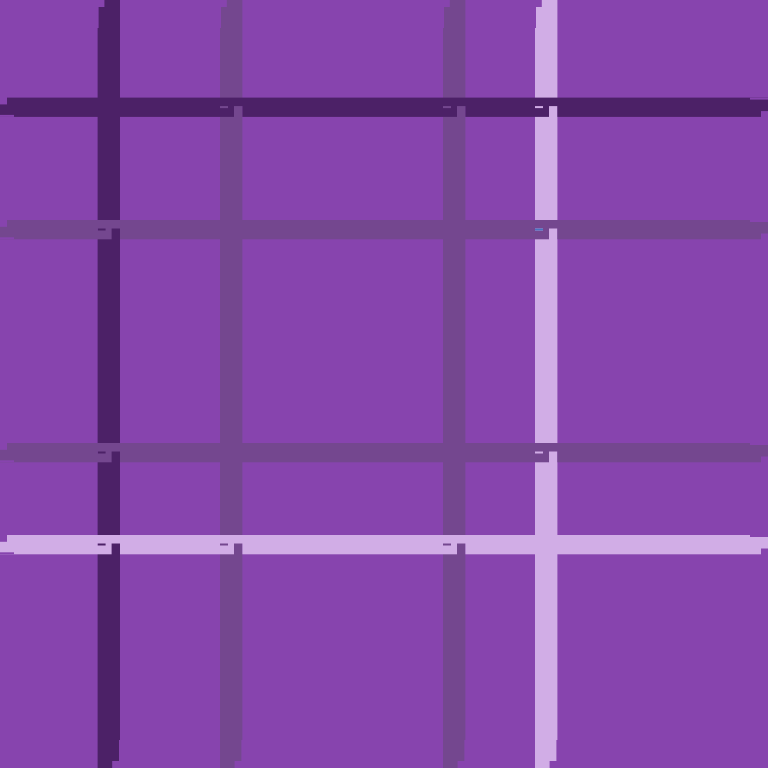
This pattern is drawn by a WebGL 2 fragment shader. Its source:

```glsl
#version 300 es
precision highp float;
// Woven plaid: four vertical bands under four horizontal bands on violet.
// Each band is a box with stepped ends; where bands of different colour cross,
// a small hooked cut in the upper band reveals the lower one.
uniform vec2 u_resolution;
out vec4 outColor;

const float THREADS = 768.0;   // canvas side in threads
const float WARP_WIDTH = 22.4; // vertical bands
const float WEFT_WIDTH = 19.3; // horizontal bands
const vec3 VIOLET = vec3(0.529, 0.268, 0.682);
const vec3 MAUVE = vec3(0.455, 0.280, 0.561);
const vec3 PLUM = vec3(0.298, 0.129, 0.404);
const vec3 LILAC = vec3(0.820, 0.680, 0.902);
const vec3 BLUE = vec3(0.29, 0.45, 0.75);

// Start of each band, the same along both axes
float bandStart(int i) {
  return vec4(97.6, 220.0, 443.0, 535.0)[i];
}

vec3 bandColor(int i) {
  return i == 0 ? PLUM : i == 3 ? LILAC : MAUVE;
}

// Antialiased coverage of an axis-aligned box
float box(vec2 p, vec2 lo, vec2 hi, vec2 px) {
  vec2 c = clamp((p - lo) / px + 0.5, 0.0, 1.0)
         * clamp((hi - p) / px + 0.5, 0.0, 1.0);
  return c.x * c.y;
}

// Band with stepped ends: q.x runs along it, q.y across it
float band(vec2 q, float width, float taper, vec2 px) {
  float m = box(q, vec2(-9.0, 0.0), vec2(THREADS + 9.0, width), px);
  m *= 1.0 - box(q, vec2(-9.0, -9.0), vec2(7.0, 6.8), px);
  m *= 1.0 - box(q, vec2(761.0, width - 5.8 - taper), vec2(777.0, 40.0), px);
  return m;
}

// Slight narrowing near the ends of a band
float endTrim(vec2 q, vec2 reach, float width, vec2 px, bool startsLow) {
  float low = startsLow ? 0.0 : width - 1.0;
  float high = startsLow ? width - 1.0 : 0.0;
  float a = box(q, vec2(-9.0, low - 1.0), vec2(reach.x, low + 1.0), px);
  float b = box(q, vec2(reach.y, high), vec2(777.0, high + 2.0), px);
  return (1.0 - a) * (1.0 - b);
}

// Short dash on the left of a crossing
float dash(vec2 q, vec2 px) {
  return box(q, vec2(0.0, 8.5), vec2(8.0, 10.5), px);
}

// Dash plus open corner on the right of a crossing
float crossingCut(vec2 q, vec2 px) {
  float corner = box(q, vec2(14.0, 8.5), vec2(WARP_WIDTH, 30.0), px);
  return max(dash(q, px), corner);
}

void main() {
  vec2 uv = gl_FragCoord.xy / u_resolution;
  vec2 p = vec2(uv.x, 1.0 - uv.y) * THREADS;
  vec2 px = THREADS / u_resolution;
  vec3 color = VIOLET;

  // Vertical bands
  for (int i = 0; i < 4; i++) {
    vec2 q = vec2(p.y, p.x - bandStart(i));
    float m = band(q, WARP_WIDTH, 2.0, px.yx);
    m *= endTrim(q, vec2(28.0, 740.0), WARP_WIDTH, px.yx, true);
    color = mix(color, bandColor(i), m);
  }

  // Horizontal bands, cut open over unlike colours
  for (int j = 0; j < 4; j++) {
    vec2 q = vec2(p.x, p.y - bandStart(j));
    float m = band(q, WEFT_WIDTH, 0.0, px);
    m *= endTrim(q, vec2(14.0, 750.0), WEFT_WIDTH, px, false);
    for (int i = 0; i < 4; i++) {
      if (bandColor(i) == bandColor(j)) continue;
      vec2 local = vec2(q.x - bandStart(i), q.y);
      m *= 1.0 - crossingCut(local, px);
    }
    color = mix(color, bandColor(j), m);
  }

  // Single blue stitch
  vec2 stitch = p - vec2(bandStart(3), bandStart(1));
  color = mix(color, BLUE, dash(stitch, px));

  outColor = vec4(color, 1.0);
}
```
